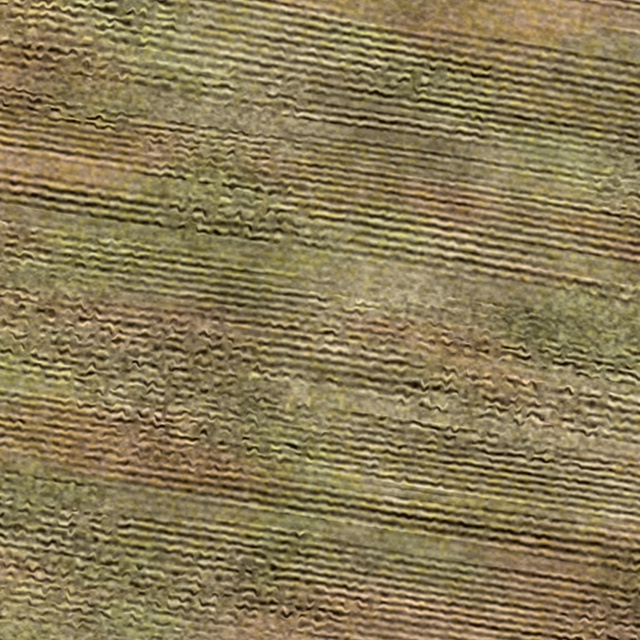
A WebGL 1 fragment shader for this texture:

```glsl
precision highp float;
// Aerial view of a dry, weathered field with fine slanting crop rows.

uniform vec2 u_resolution;

const float TAU = 6.2831853;
const float SLOPE = 0.16;          // fall of the rows towards the right
const float ROW_COUNT = 73.0;      // rows per canvas height
const float ROW_CONTRAST = 0.25;
const float GRAIN_CONTRAST = 0.50;
const float PATCH_CONTRAST = 0.36;
const float STRIP_CONTRAST = 0.30;

const vec3 SOIL_SHADOW = vec3(0.16, 0.115, 0.04);
const vec3 DRY_STRAW = vec3(0.89, 0.84, 0.68);
const vec3 RED_EARTH = vec3(1.05, 0.95, 0.97);
const vec3 YELLOW_CROP = vec3(1.01, 0.99, 0.73);
const vec3 GREEN_WEED = vec3(0.95, 0.99, 0.92);

float hash(vec2 p) {
  vec3 q = fract(p.xyx * vec3(0.1031, 0.1030, 0.0973));
  q += dot(q, q.yzx + 33.33);
  return fract((q.x + q.y) * q.z);
}

float noise(vec2 p) {
  vec2 cell = floor(p);
  vec2 f = fract(p);
  f = f * f * (3.0 - 2.0 * f);
  float low = mix(hash(cell), hash(cell + vec2(1.0, 0.0)), f.x);
  float high = mix(hash(cell + vec2(0.0, 1.0)), hash(cell + 1.0), f.x);
  return mix(low, high, f.y);
}

float fbm(vec2 p) {
  float sum = 0.0;
  float weight = 0.5;
  for (int i = 0; i < 4; i++) {
    sum += weight * noise(p);
    p = p * 2.03 + 17.3;
    weight *= 0.5;
  }
  return sum / 0.9375;
}

void main() {
  vec2 uv = gl_FragCoord.xy / u_resolution.y;

  // Field axes: x runs along the rows, y across them
  vec2 field = vec2(uv.x - SLOPE * uv.y, uv.y + SLOPE * uv.x) + 1.0;
  field.y += 0.012 * (noise(field * vec2(2.0, 3.0)) - 0.5);

  // Broad patches, and long narrow strips of bare straw between the rows
  float patches = fbm(field * vec2(4.0, 8.0) + 5.0) - 0.5;
  float strips = fbm(field * vec2(1.3, 24.0) + 31.0) - 0.5;
  float bare = smoothstep(0.08, 0.20, strips);
  float wear = fbm(field * vec2(4.0, 8.0) + 57.0);
  float rough = smoothstep(0.36, 0.66, wear + 0.26 * (0.45 - uv.y));

  // Crop rows: dark gaps with ragged edges, broken into dashes where worn
  float row = field.y * ROW_COUNT + 1.3 * noise(vec2(field.x, field.y * 9.0));
  float ragged = noise(field * vec2(120.0, 75.0)) - 0.5;
  row += ragged * mix(0.22, 0.62, rough);
  float dashes = noise(vec2(field.x * 105.0, row));
  float runs = noise(vec2(field.x * 5.0, row + 40.0));
  float strength = mix(1.25, 0.85, rough) * (1.0 - 0.8 * bare);
  float broken = smoothstep(0.15, 0.75, dashes) * 1.75;
  strength *= mix(1.0, broken, mix(0.25, 1.0, rough));
  strength *= 0.6 + 0.8 * runs;
  float stripe = -cos(TAU * row);

  // Stubble grain, slightly stretched along the rows
  float grain = 0.6 * noise(field * vec2(135.0, 165.0))
              + 0.4 * noise(field * vec2(215.0, 260.0) + 9.0) - 0.5;
  float clumps = fbm(field * vec2(30.0, 48.0) + 73.0) - 0.5;

  float tone = 0.505 + ROW_CONTRAST * strength * stripe;
  tone += GRAIN_CONTRAST * grain * mix(0.7, 1.1, rough);
  tone += PATCH_CONTRAST * patches + STRIP_CONTRAST * strips + 0.18 * clumps;
  vec3 color = mix(SOIL_SHADOW, DRY_STRAW, clamp(tone, -0.10, 1.05));

  // Tints: red earth, green weeds and flecks of yellow crop
  float earth = fbm(field * vec2(2.5, 9.0) + 91.0);
  float weeds = fbm(field * vec2(5.0, 8.0) + 113.0);
  float flecks = noise(field * vec2(85.0, 100.0) + 137.0);
  float crop = fbm(field * vec2(3.0, 9.0) + 151.0);
  float yellow = smoothstep(0.30, 0.85, flecks + 0.8 * (crop - 0.5));
  color *= mix(vec3(1.0), RED_EARTH, smoothstep(0.42, 0.68, earth));
  color *= mix(vec3(1.0), GREEN_WEED, smoothstep(0.46, 0.70, weeds));
  color *= mix(vec3(1.0), YELLOW_CROP, yellow * mix(0.8, 0.45, rough));

  gl_FragColor = vec4(clamp(color, 0.0, 1.0), 1.0);
}
```
